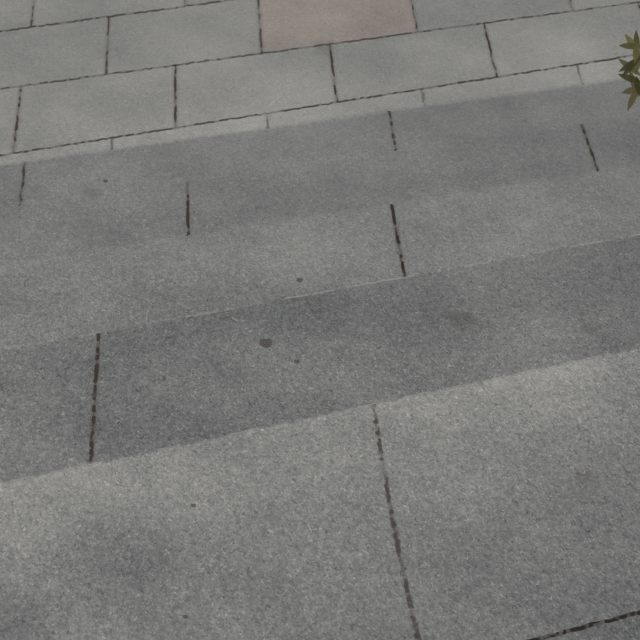
Reproduce this texture procedurally as a Shadertoy shader.

```glsl
// Worn grey granite steps seen in perspective: slanted courses of slabs that
// shrink upward, split by dirty joints. Each course is bounded by two straight
// edges; layered noise adds grain, mottling, stains and a weed in the corner.

const int EDGES = 10;
const vec3 DIRT = vec3(0.19, 0.165, 0.15);
const vec3 WORN = vec3(0.60, 0.59, 0.56);

// Course edges, bottom to top: height at left, height at right,
// mark (negative = dark gap, positive = worn pale nosing).
const vec3 EDGE[EDGES] = vec3[](
    vec3(-0.216, 0.043, -1.0), vec3(0.245, 0.457, 0.60),
    vec3(0.452, 0.634, 0.60),  vec3(0.586, 0.742, 0.08),
    vec3(0.674, 0.820, 0.06),  vec3(0.742, 0.880, 0.14),
    vec3(0.757, 0.915, -0.75), vec3(0.861, 0.997, -0.65),
    vec3(0.951, 1.086, -0.65), vec3(1.040, 1.175, 0.0));

// Courses: first joint, joint spacing, tone, joint strength.
const vec4 COURSE[EDGES] = vec4[](
    vec4(2.000, 4.000, 0.420, 0.0),  vec4(0.583, 1.200, 0.480, 0.60),
    vec4(0.154, 1.200, 0.442, 0.80), vec4(0.612, 1.200, 0.474, 1.00),
    vec4(0.293, 0.616, 0.452, 0.85), vec4(0.039, 0.569, 0.463, 0.75),
    vec4(0.417, 0.242, 0.535, 0.35), vec4(0.033, 0.241, 0.532, 0.80),
    vec4(0.170, 0.233, 0.525, 0.65), vec4(0.058, 0.230, 0.510, 0.60));

float hash(vec2 p) {
    vec3 q = fract(vec3(p.xyx) * 0.1031);
    q += dot(q, q.yzx + 33.33);
    return fract((q.x + q.y) * q.z);
}

float noise(vec2 p) {
    vec2 i = floor(p), f = fract(p);
    f = f * f * (3.0 - 2.0 * f);
    return mix(mix(hash(i), hash(i + vec2(1, 0)), f.x),
               mix(hash(i + vec2(0, 1)), hash(i + vec2(1, 1)), f.x), f.y);
}

float fbm(vec2 p) {
    float sum = 0.0, amp = 0.5;
    for (int i = 0; i < 5; i++) {
        sum += amp * noise(p);
        p = mat2(1.6, 1.2, -1.2, 1.6) * p + 7.3;
        amp *= 0.55;
    }
    return sum;
}

float line(float d, float halfWidth, float px) {
    return 1.0 - smoothstep(halfWidth - px, halfWidth + px, abs(d));
}

float edgeHeight(int i, float x) { return mix(EDGE[i].x, EDGE[i].y, x); }

// Soft, ragged, flattened blot.
float blot(vec2 p, float radius, float softness) {
    float ragged = radius * (0.6 + 0.8 * noise(p / radius * 1.5 + 20.0));
    return 1.0 - smoothstep(-softness, softness, length(p * vec2(1.0, 1.3)) - ragged);
}

// One randomly placed blot in some of the cells of a grid.
float scatter(vec2 p, float cells, float chance, float radius, float softness) {
    vec2 id = floor(p * cells);
    vec2 offset = 0.25 + 0.5 * vec2(hash(id + 3.1), hash(id + 8.7));
    float size = radius * (0.6 + 0.6 * hash(id + 5.0));
    return step(hash(id + 41.0), chance) * blot(p - (id + offset) / cells, size, softness);
}

// Stone surface: crisp grain, mineral flecks and coarse mottling.
float stone(vec2 p) {
    float depth = mix(1.0, 1.4, p.y);
    float nearness = mix(1.0, 0.32, smoothstep(0.35, 0.95, p.y));
    vec2 q = mat2(0.8, 0.6, -0.6, 0.8) * p * depth + 3.0;
    float grain = noise(q * 390.0) + noise(q * 240.0 + 50.0) + 0.6 * noise(q * 120.0 + 9.0) - 1.3;
    float flecks = smoothstep(0.76, 0.95, noise(q * 270.0 + 90.0));
    float pits = smoothstep(0.78, 0.97, noise(q * 220.0 + 170.0));
    float mottle = fbm(p * depth * vec2(5.0, 8.0)) - 0.53;
    return nearness * (0.070 * grain + 0.07 * flecks - 0.06 * pits) + 0.13 * mottle;
}

// Tuft of pointed leaves growing from a root.
vec3 weed(vec3 col, vec2 p, vec2 root, float px) {
    for (int i = 0; i < 13; i++) {
        float k = float(i), a = 1.3 + 0.3 * k, size = 0.013 + 0.010 * hash(vec2(k, 2.0));
        vec2 dir = vec2(cos(a), sin(a));
        vec2 q = p - root - vec2(0.0, 0.036 * sin(k * 2.4)) - dir * size * 0.6;
        float along = dot(q, dir) / size, across = dot(q, vec2(-dir.y, dir.x));
        float leaf = line(across, 0.005 * (1.0 - along * along), px) * step(abs(along), 1.0);
        vec3 tint = mix(vec3(0.20, 0.20, 0.13), vec3(0.38, 0.35, 0.23), hash(vec2(k, 9.0)));
        col = mix(col, tint, 0.9 * leaf);
    }
    return col;
}

void mainImage(out vec4 fragColor, in vec2 fragCoord) {
    vec2 p = fragCoord / iResolution.xy;
    float px = 1.0 / iResolution.y;
    vec2 w = p + 0.0016 * (vec2(noise(p * 150.0), noise(p * 150.0 + 31.0)) - 0.5);

    // Find the course, blending tones over blurred or crisp edges
    int row = 0;
    float tone = COURSE[0].z;
    for (int i = 0; i < EDGES - 1; i++) {
        float above = w.y - edgeHeight(i, w.x);
        float blur = abs(EDGE[i].z) < 0.15 ? 0.005 : 0.0018;
        tone = mix(tone, COURSE[i + 1].z, smoothstep(-blur, blur, above));
        if (above > 0.0) row = i + 1;
    }

    // Slab along the leaning joints
    vec4 course = COURSE[row];
    float drop = edgeHeight(row, w.x) - w.y;
    float along = (w.x + (0.13 - 0.48 * w.x) * drop - course.x) / course.y;
    float slab = floor(along);
    float jointDist = (fract(along + 0.5) - 0.5) * course.y;

    // Slab tone and tint: shadows cool, lights warm
    if (row > 5) tone += 0.035 * (hash(vec2(slab + 11.0, float(row))) - 0.5);
    if (row == 1) tone += smoothstep(0.0, 0.004, drop) * (0.075 * exp(-drop * 11.0) - 0.03 * p.x * smoothstep(0.05, 0.3, drop) - 0.015);
    tone += stone(p);
    vec3 tint = mix(vec3(0.99, 1.0, 0.995), vec3(1.005, 1.0, 0.97), smoothstep(0.40, 0.56, tone));
    if (row == 8 && slab == 1.0) tint = vec3(1.04, 0.99, 0.94);
    vec3 col = tone * tint;

    // Stains and small droppings
    float stains = scatter(p, 5.0, 0.25, 0.014, 0.012) + blot(p - vec2(0.722, 0.500), 0.020, 0.007);
    float spots = scatter(p + 0.37, 8.0, 0.07, 0.0042, 0.002) + blot(p - vec2(0.415, 0.465), 0.010, 0.002);
    col = mix(col, DIRT + 0.12, 0.25 * min(stains, 1.0));
    col = mix(col, DIRT + 0.09, 0.65 * min(spots, 1.0));

    // Crumbling joints, then course edges
    float wear = smoothstep(0.3, 0.6, 0.6 * noise(p * 170.0) + 0.4 * noise(p * 50.0));
    float jointWidth = mix(0.0030, 0.0012, p.y) * mix(0.6, 1.25, wear);
    col = mix(col, DIRT, course.w * mix(0.3, 1.0, wear) * line(jointDist, jointWidth, px));
    col = mix(col, DIRT + 0.1, 0.25 * course.w * line(jointDist, 0.004, 0.003));
    float chips = smoothstep(0.35, 0.7, 0.5 * noise(p * 140.0 + 60.0) + 0.5 * noise(p * 28.0));
    for (int i = 0; i < EDGES; i++) {
        float mark = EDGE[i].z;
        float gap = line(w.y - edgeHeight(i, w.x), i == 0 ? 0.0034 : 0.0013, px);
        float cover = mark < 0.0 ? mix(0.4, 1.0, wear) : mix(0.05, 1.0, chips);
        col = mix(col, mark < 0.0 ? DIRT : WORN, abs(mark) * cover * gap);
    }

    col = weed(col, p, vec2(0.995, 0.893), px);
    fragColor = vec4(clamp(col, 0.0, 1.0), 1.0);
}
```
